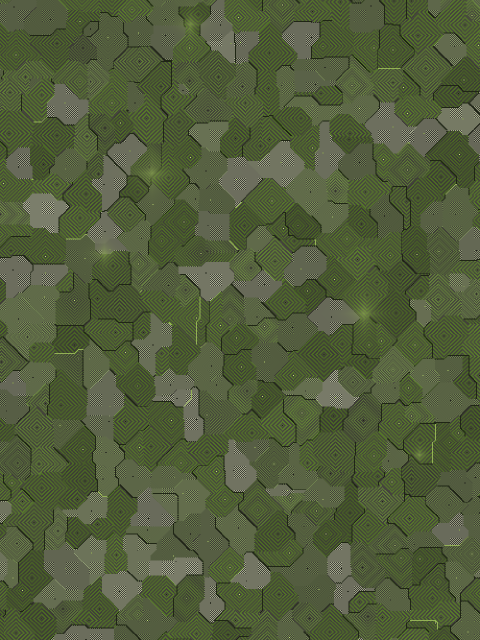
This pattern is drawn by a WebGL 2 fragment shader. Its source:

```glsl
#version 300 es
precision highp float;
// Camouflage mosaic of taxicab Voronoi cells, hatched by fine diamond rings.

#define LATTICE 500.0    // hatch squares across the canvas width
#define CELLS 16.5       // cells across the canvas width
#define SIZE_SPREAD 12.0 // uneven growth of cells, in hatch squares
#define RING_WIDE 4.3    // ring spacing in dark cells, in hatch squares
#define RING_FINE 2.0    // ring spacing in pale cells
#define PATCHINESS 0.35  // how far dark cells gather in groups
#define SEAM_SHARE 0.36  // share of borders drawn dark
#define RIM_SHARE 0.02   // share of borders drawn bright
#define GLOWS 5
#define GLOW_SIZE 0.018

uniform vec2 u_resolution;
out vec4 outColor;

const vec3 LEAF = vec3(0.31, 0.44, 0.14);
const vec3 ASH = vec3(0.63, 0.65, 0.54);
const vec3 EARTH = vec3(0.255, 0.25, 0.225);
const vec3 SEAM = vec3(0.12, 0.15, 0.08);
const vec3 LIME = vec3(0.58, 0.69, 0.34);

// Integer hash: three values from 0 to 1
vec3 hash3(vec2 cell, float salt) {
  uvec3 v = uvec3(ivec3(vec3(cell, salt) + 512.0));
  v = v * 1664525u + 1013904223u;
  for (int i = 0; i < 2; i++) {
    v.x += v.y * v.z;
    v.y += v.z * v.x;
    v.z += v.x * v.y;
    v ^= v >> 16u;
  }
  return vec3(v) * exp2(-32.0);
}

float valueNoise(vec2 p) {
  vec2 i = floor(p), f = fract(p);
  f = f * f * (3.0 - 2.0 * f);
  vec2 e = vec2(1.0, 0.0);
  return mix(mix(hash3(i, 7.0).x, hash3(i + e, 7.0).x, f.x),
             mix(hash3(i + e.yx, 7.0).x, hash3(i + e.xx, 7.0).x, f.x), f.y);
}

// Owning cell (xy) and taxicab distance to its seed (z)
vec3 findOwner(vec2 square) {
  float size = LATTICE / CELLS;
  vec2 home = floor(square / size);
  vec3 owner = vec3(0.0);
  float best = 1e5;
  for (int y = -2; y <= 2; y++) {
    for (int x = -2; x <= 2; x++) {
      vec2 cell = home + vec2(x, y);
      vec3 h = hash3(cell, 1.0);
      vec2 offset = abs(square - floor((cell + h.xy) * size));
      float dist = offset.x + offset.y;
      float reach = dist + SIZE_SPREAD * h.z;
      if (reach < best) {
        best = reach;
        owner = vec3(cell, dist);
      }
    }
  }
  return owner;
}

// Hatched colour of one cell
vec3 cellColor(vec3 owner) {
  vec3 h = hash3(owner.xy, 2.0);
  float tone = h.x + PATCHINESS * (valueNoise(owner.xy * 0.4) - 0.5);
  float pale = 0.03 + 0.39 * smoothstep(0.4, 0.72, tone)
             + 0.58 * smoothstep(0.76, 0.92, tone);
  float spacing = mix(RING_WIDE - h.y, RING_FINE, smoothstep(0.0, 0.5, pale));
  float ring = 0.5 + 0.5 * cos(6.28319 * owner.z / spacing);
  ring = smoothstep(0.1, 0.9, ring);
  vec3 color = mix(EARTH, mix(LEAF, ASH, pale), ring) * (0.9 + 0.2 * h.z);
  // Seed dot
  vec3 dotColor = h.y > 0.65 ? LIME * 1.3 : SEAM;
  return owner.z < 0.5 ? dotColor : color;
}

// Some borders get a thin dark seam, a few a bright rim
vec3 drawBorder(vec3 color, vec2 a, vec2 b) {
  if (a == b) return color;
  float pick = hash3(a + b, 3.0).x;
  if (pick < SEAM_SHARE) return SEAM;
  return pick > 1.0 - RIM_SHARE ? LIME : color;
}

// Few soft lime flares
float glowAt(vec2 uv, float aspect) {
  float glow = 0.0;
  for (int i = 0; i < GLOWS; i++) {
    vec3 h = hash3(vec2(i, 0.0), 4.0);
    vec2 q = abs(uv - h.xy * vec2(1.0, aspect));
    glow += exp(-(q.x + q.y) / (GLOW_SIZE * (0.4 + h.z)));
  }
  return min(glow, 1.0);
}

vec3 shade(vec2 uv) {
  vec2 square = floor(uv * LATTICE);
  vec3 owner = findOwner(square);
  vec3 color = cellColor(owner);
  color = drawBorder(color, owner.xy, findOwner(square + vec2(1.0, 0.0)).xy);
  color = drawBorder(color, owner.xy, findOwner(square - vec2(0.0, 1.0)).xy);
  return mix(color, LIME, 0.65 * glowAt(uv, u_resolution.y / u_resolution.x));
}

void main() {
  // Four samples per pixel smooth the edges
  vec3 sum = vec3(0.0);
  for (int i = 0; i < 4; i++) {
    vec2 shift = vec2(i & 1, i >> 1) * 0.5 - 0.25;
    sum += shade((gl_FragCoord.xy + shift) / u_resolution.x);
  }
  outColor = vec4(sum * 0.25, 1.0);
}
```
